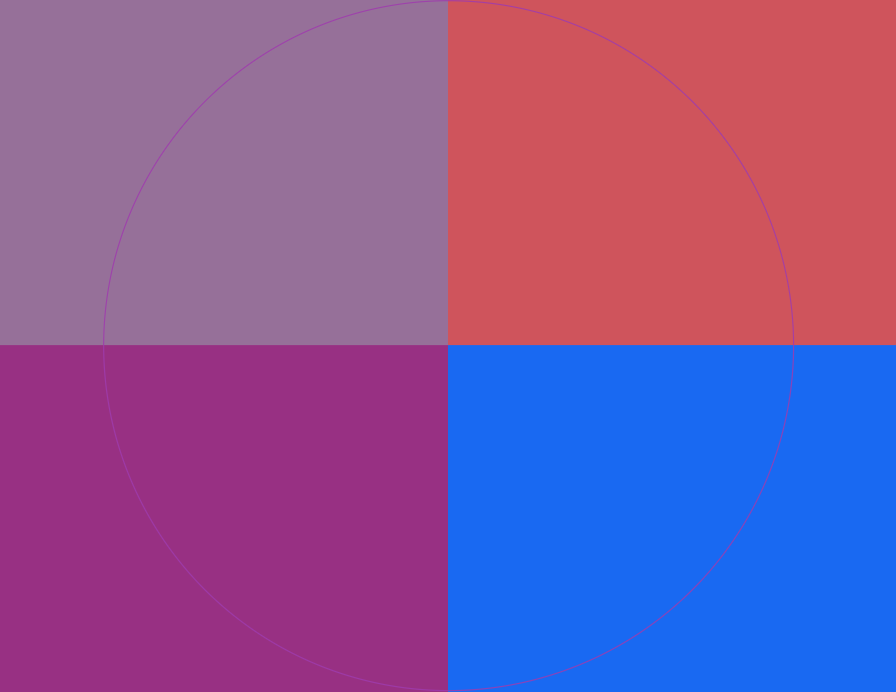
A Shadertoy shader for this background:

```glsl
// Four flat colour quadrants meeting near the centre, crossed by a hairline circle.
// Quadrants are blended by antialiased half-plane masks; the circle is a distance
// function whose thin stroke is the difference of two antialiased edges.

const vec3 MAUVE  = vec3(0.590, 0.440, 0.600);
const vec3 CORAL  = vec3(0.810, 0.330, 0.360);
const vec3 PLUM   = vec3(0.596, 0.190, 0.515);
const vec3 BLUE   = vec3(0.100, 0.412, 0.950);
const vec3 STROKE = vec3(0.620, 0.230, 0.680);

// Coverage of the positive side of an edge, filtered over one pixel.
float edge(float dist, float pixel) {
    return clamp(dist / pixel + 0.5, 0.0, 1.0);
}

// Coverage of a line of the given width; stays correct below one pixel.
float stroke(float dist, float width, float pixel) {
    return edge(dist + 0.5 * width, pixel) - edge(dist - 0.5 * width, pixel);
}

float circleDistance(vec2 p, vec2 center, float radius) {
    return length(p - center) - radius;
}

vec3 quadrants(vec2 p, vec2 split, float pixel) {
    float right = edge(p.x - split.x, pixel);
    float top = edge(p.y - split.y, pixel);
    return mix(mix(PLUM, BLUE, right), mix(MAUVE, CORAL, right), top);
}

void mainImage(out vec4 fragColor, in vec2 fragCoord) {
    // Centred coordinates, one unit per canvas height.
    float pixel = 1.0 / iResolution.y;
    vec2 p = (fragCoord - 0.5 * iResolution.xy) * pixel;

    vec3 color = quadrants(p, vec2(0.0, 0.0013), pixel);

    // Hairline circle spanning the canvas height.
    float ring = circleDistance(p, vec2(0.0009, 0.0005), 0.4985);
    color = mix(color, STROKE, 0.85 * stroke(ring, 0.0017, pixel));

    fragColor = vec4(color, 1.0);
}
```
